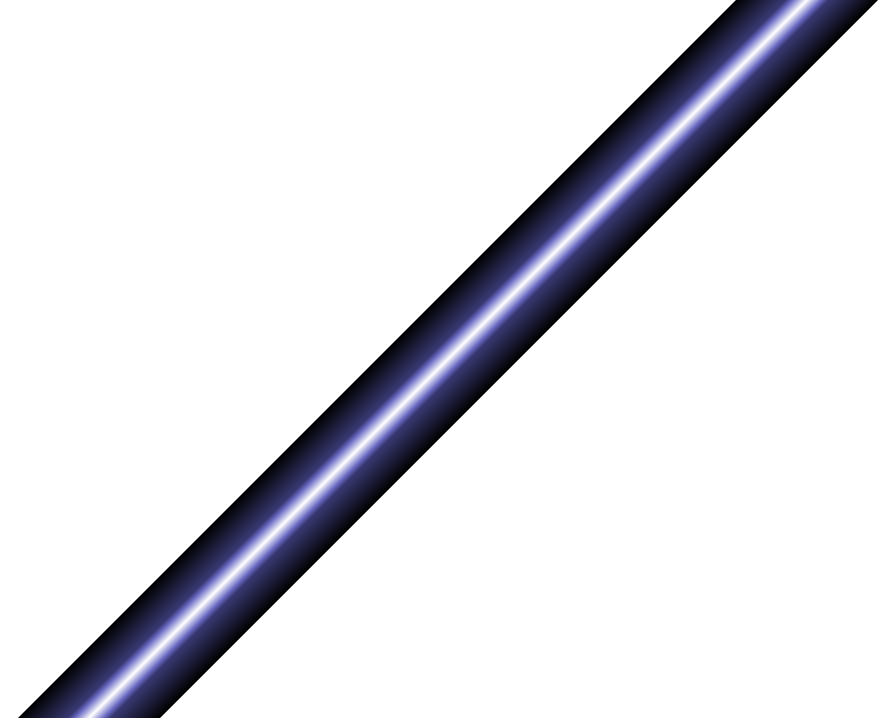
A WebGL 2 fragment shader for this background:

```glsl
#version 300 es
precision highp float;
// A glowing diagonal beam on a white ground. The distance to a 45 degree
// line through the centre of the canvas drives a colour ramp: white core,
// blue rim, then a dark halo fading to black at a crisp outer edge.

#define HALF_WIDTH 0.0700   // beam half-width, in canvas heights
#define RIM_AT 0.20         // rim position, as a share of the half-width
#define HALO_AT 0.30        // start of the dark halo
#define CORE_COLOR vec3(1.0)
#define RIM_COLOR vec3(0.42, 0.42, 0.77)
#define HALO_COLOR vec3(0.22, 0.22, 0.45)
#define EDGE_COLOR vec3(0.0)
#define GROUND_COLOR vec3(1.0)

uniform vec2 u_resolution;
out vec4 outColor;

// Position of x between two stops, clamped to 0..1.
float ramp(float from, float to, float x) {
    return clamp((x - from) / (to - from), 0.0, 1.0);
}

// Colour across the beam: 0 on the axis, 1 at the edge.
vec3 beamColor(float across) {
    vec3 color = mix(CORE_COLOR, RIM_COLOR, ramp(0.0, RIM_AT, across));
    color = mix(color, HALO_COLOR, ramp(RIM_AT, HALO_AT, across));
    return mix(color, EDGE_COLOR, ramp(HALO_AT, 1.0, across));
}

void main() {
    // Centred coordinates in units of the canvas height.
    vec2 p = (gl_FragCoord.xy - 0.5 * u_resolution) / u_resolution.y;
    float pixel = 1.0 / u_resolution.y;

    // Perpendicular distance to the rising diagonal.
    float axisDistance = abs(dot(p, normalize(vec2(1.0, -1.0))));

    // Antialiased silhouette over the ground.
    float coverage = clamp(0.5 + (HALF_WIDTH - axisDistance) / pixel, 0.0, 1.0);
    vec3 color = mix(GROUND_COLOR, beamColor(axisDistance / HALF_WIDTH), coverage);
    outColor = vec4(color, 1.0);
}
```
